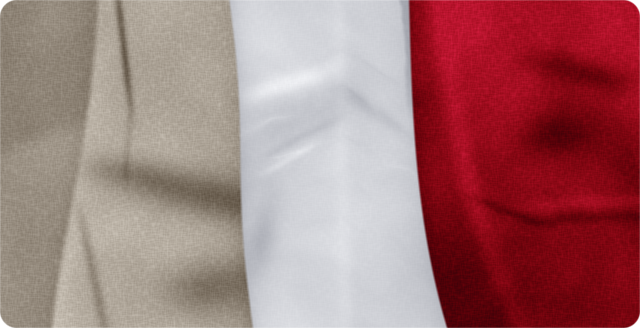
This texture is drawn by a WebGL 1 fragment shader. Its source:

```glsl
precision highp float;
uniform vec2 u_resolution;

const float ASPECT = 1.954;
const float CORNER_RADIUS = 0.052;
const float LINEN_GRAIN = 0.13;
const float WHITE_GRAIN = 0.05;
const float RED_GRAIN = 0.19;
const vec2 THREADS = vec2(45.0, 190.0);
const vec3 LINEN_DARK = vec3(0.34, 0.29, 0.23);
const vec3 LINEN_LIGHT = vec3(0.82, 0.79, 0.745);
const vec3 WHITE_DARK = vec3(0.54, 0.55, 0.59);
const vec3 WHITE_LIGHT = vec3(0.91, 0.915, 0.93);
const vec3 RED_DARK = vec3(0.28, 0.003, 0.03);
const vec3 RED_LIGHT = vec3(0.76, 0.09, 0.20);

vec2 hash2(vec2 p) {
  p = vec2(dot(p, vec2(127.1, 311.7)), dot(p, vec2(269.5, 183.3)));
  return fract(sin(p) * 43758.5);
}

// Distance to the nearest scattered point
float cellular(vec2 p) {
  vec2 cell = floor(p), f = fract(p);
  float nearest = 2.0;
  for (int j = -1; j <= 1; j++) {
    for (int i = -1; i <= 1; i++) {
      vec2 offset = vec2(float(i), float(j));
      vec2 d = offset + hash2(cell + offset) - f;
      nearest = min(nearest, dot(d, d));
    }
  }
  return sqrt(nearest);
}

// Layered, warped sines in about -1..1
float wrinkles(vec2 p) {
  float sum = 0.0, amplitude = 0.5;
  for (int i = 0; i < 5; i++) {
    p += 0.35 * sin(p.yx * 1.3 + float(i));
    sum += amplitude * sin(p.x + 0.6 * p.y) * cos(p.y * 0.8 - 0.4 * p.x);
    p = mat2(1.5, 0.9, -0.9, 1.5) * p;
    amplitude *= 0.58;
  }
  return sum;
}

float blob(vec2 p, vec2 centre, vec2 radius, float tilt) {
  vec2 d = p - centre;
  d = vec2(cos(tilt) * d.x + sin(tilt) * d.y, cos(tilt) * d.y - sin(tilt) * d.x) / radius;
  return exp(-dot(d, d));
}

// Line that swells in the middle and fades at both ends
float crease(vec2 p, vec2 a, vec2 b, float width) {
  vec2 ab = b - a;
  float along = dot(p - a, ab) / dot(ab, ab);
  float d = length(p - a - ab * clamp(along, 0.0, 1.0)) / width;
  return exp(-d * d) * smoothstep(-0.1, 0.35, along) * smoothstep(1.1, 0.65, along);
}

float cover(float d, float soft) {
  soft = max(soft, 1.0 / u_resolution.y);
  return smoothstep(-soft, soft, d);
}

vec3 linen(vec2 p, float drop, float grain, float seam) {
  float fold = p.x - (0.30 - 0.13 * drop) - 0.012 * sin(5.0 * drop);
  // Receding cloth on the left
  float back = 0.46 + 0.15 * smoothstep(-0.05, 0.03, 0.52 + 0.4 * p.x - p.y);
  back += 0.08 * blob(p, vec2(0.2, 0.95), vec2(0.2, 0.15), 0.0);
  back -= 0.14 * exp(fold * 20.0) + 0.10 * drop * drop;
  // Draped panel with hollows and raised folds
  float front = 0.75 + 0.10 * exp(-fold * fold * 300.0) * drop;
  front -= 0.52 * blob(p, vec2(0.64, 0.40), vec2(0.22, 0.065), -0.2);
  front -= 0.26 * blob(p, vec2(0.40, 0.47), vec2(0.15, 0.045), -0.15);
  front -= 0.44 * blob(p, vec2(0.65, 0.13), vec2(0.14, 0.08), 0.15);
  front += 0.13 * blob(p, vec2(0.43, 0.28), vec2(0.2, 0.09), -0.2);
  front -= 0.55 * crease(p, vec2(0.35, 1.1), vec2(0.405, 0.62), 0.012);
  front -= 0.14 * crease(p, vec2(0.40, 0.7), vec2(0.38, 0.4), 0.012);
  front -= 0.28 * crease(p, vec2(0.235, 0.4), vec2(0.34, -0.1), 0.016);
  front -= 0.30 * exp(-seam * 18.0) * (0.4 + 0.6 * drop);
  float shade = mix(back, front, cover(fold, 0.012)) + 0.09 * wrinkles(p * 8.0);
  return mix(LINEN_DARK, LINEN_LIGHT, shade + LINEN_GRAIN * grain);
}

vec3 cotton(vec2 p, float drop, float grain, float seam, float redSeam) {
  float ridge = p.x - 1.04 - 0.02 * drop;
  float bend = wrinkles(p * 5.0);
  // Fine folds fan away from the central ridge
  float fan = p.y * 26.0 + 13.0 * abs(ridge) + 2.2 * bend;
  float folds = pow(1.0 - abs(sin(fan)), 3.0) - 0.2;
  float band = blob(p, vec2(1.0, 0.62), vec2(0.4, 0.24), 0.0);
  float shade = 0.79 + 0.16 * bend + 0.22 * folds * band * wrinkles(p * 9.0 + 4.0);
  p += 0.012 * wrinkles(p * 12.0);
  shade -= 0.22 * blob(p, vec2(0.95, 0.65), vec2(0.15, 0.07), 0.4);
  shade -= 0.28 * blob(p, vec2(0.80, 0.27), vec2(0.045, 0.13), -0.2);
  shade += 0.26 * crease(p, vec2(0.70, 0.68), vec2(1.06, 0.81), 0.03);
  shade += 0.15 * crease(p, vec2(0.78, 0.46), vec2(0.98, 0.57), 0.011);
  shade -= 0.13 * crease(p, vec2(0.76, 0.50), vec2(1.06, 0.65), 0.014);
  shade -= 0.15 * crease(p, vec2(1.02, 0.74), vec2(1.28, 0.56), 0.022);
  shade += 0.06 * exp(-ridge * ridge * 1200.0) - 0.07 * smoothstep(-0.02, 0.03, ridge);
  shade -= 0.22 * exp(-seam * 35.0) + 0.18 * exp(redSeam * 25.0);
  shade -= 0.3 * cover(p.x - 1.22 - 0.09 * drop, 0.008) * smoothstep(0.45, 0.15, drop);
  return mix(WHITE_DARK, WHITE_LIGHT, min(shade, 1.05) + WHITE_GRAIN * grain);
}

vec3 redCloth(vec2 p, float drop, float grain, float seam) {
  float ridge = p.x - (1.345 + 0.05 * drop + 0.19 * drop * drop);
  float shade = 0.80 - 0.42 * smoothstep(0.1, 0.9, drop) + 0.24 * wrinkles(p * 7.0 + 2.0);
  shade += 0.20 * exp(-ridge * ridge * 700.0) - 0.16 * smoothstep(0.03, -0.06, ridge);
  shade += 0.14 * blob(p, vec2(1.53, 0.70), vec2(0.12, 0.25), 0.2);
  p += 0.014 * wrinkles(p * 10.0);
  shade -= 0.5 * blob(p, vec2(1.70, 0.59), vec2(0.11, 0.07), 0.1);
  shade -= 0.4 * crease(p, vec2(1.56, 0.84), vec2(1.95, 0.73), 0.04);
  shade -= 0.24 * blob(p, vec2(1.92, 0.55), vec2(0.15, 0.25), 0.3);
  shade -= 0.3 * crease(p, vec2(1.42, 0.41), vec2(1.70, 0.31), 0.014);
  shade -= 0.24 * crease(p, vec2(1.57, 0.325), vec2(2.1, 0.35), 0.018);
  shade += 0.2 * crease(p, vec2(1.5, 0.37), vec2(2.1, 0.39), 0.022);
  shade = clamp(shade - 0.25 * exp(-seam * 30.0), 0.08, 0.95) + RED_GRAIN * grain;
  return mix(RED_DARK, RED_LIGHT, vec3(shade, shade * abs(shade), shade * abs(shade)));
}

void main() {
  vec2 p = gl_FragCoord.xy / u_resolution * vec2(ASPECT, 1.0);
  float drop = 1.0 - p.y;
  float whiteSeam = p.x - (0.70 + 0.07 * drop + 0.009 * sin(6.5 * drop));
  float redSeam = p.x - (1.249 + 0.025 * drop + 0.091 * drop * drop * drop);
  // Crossed, stretched cells read as uneven threads
  vec2 w = p + 0.01 * wrinkles(p * 5.0);
  float grain = cellular(w * THREADS) + cellular(w * THREADS.yx) - 0.95;
  vec3 color = linen(p, drop, grain, max(-whiteSeam, 0.0));
  vec3 white = cotton(p, drop, grain, max(whiteSeam, 0.0), min(redSeam, 0.0));
  color = mix(color, white, cover(whiteSeam, 0.006));
  color = mix(color, redCloth(p, drop, grain, max(redSeam, 0.0)), cover(redSeam, 0.005));
  // Rounded frame
  vec2 halfSize = 0.5 * vec2(ASPECT, 1.0);
  vec2 q = abs(p - halfSize) - halfSize + CORNER_RADIUS;
  float frame = length(max(q, 0.0)) - CORNER_RADIUS;
  gl_FragColor = vec4(mix(color, vec3(1.0), cover(frame, 0.0)), 1.0);
}
```
